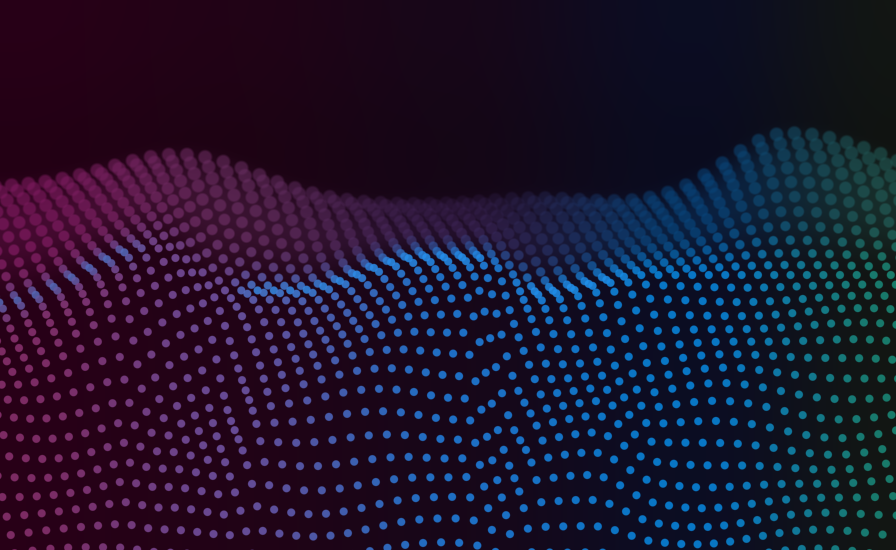
Reproduce this background procedurally as a WebGL 2 fragment shader.

```glsl
#version 300 es
precision highp float;
// Rolling landscape of glowing dots, shading from magenta through blue to green.

#define COLUMNS 52.0
#define FRONT_ROWS 18
#define REAR_ROWS 11
#define ROW_SHEAR -0.28
#define NEAR_RADIUS 0.0073
#define FAR_RADIUS 0.0122
#define WAVE_HEIGHT 0.036
#define HAZE 0.36

uniform vec2 u_resolution;
out vec4 outColor;

float bump(float x, float center, float width) {
  float d = (x - center) / width;
  return exp(-d * d);
}

// Blend five colours along x.
vec3 ramp(float x, vec3 a, vec3 b, vec3 c, vec3 d, vec3 e) {
  vec3 col = mix(a, b, smoothstep(0.02, 0.28, x));
  col = mix(col, c, smoothstep(0.24, 0.52, x));
  col = mix(col, d, smoothstep(0.50, 0.76, x));
  return mix(col, e, smoothstep(0.78, 1.0, x));
}

vec3 backdrop(vec2 uv) {
  vec3 col = ramp(uv.x, vec3(0.155, 0.0, 0.09), vec3(0.13, 0.01, 0.085),
                  vec3(0.09, 0.025, 0.095), vec3(0.045, 0.05, 0.135),
                  vec3(0.07, 0.085, 0.075));
  return col * (1.0 - 0.12 * bump(uv.y, 0.72, 0.15));
}

vec3 nearColor(float x) {
  return ramp(x, vec3(0.53, 0.19, 0.43), vec3(0.44, 0.33, 0.65),
              vec3(0.12, 0.49, 0.86), vec3(0.03, 0.52, 0.86),
              vec3(0.10, 0.53, 0.46));
}

vec3 farColor(float x) {
  return ramp(x, vec3(0.49, 0.10, 0.37), vec3(0.41, 0.18, 0.38),
              vec3(0.24, 0.14, 0.34), vec3(0.03, 0.26, 0.47),
              vec3(0.13, 0.35, 0.33));
}

// Outline of the distant hills.
float skyline(float x) {
  return 0.628 + 0.03 * (1.0 - smoothstep(0.0, 0.35, x))
       + 0.08 * bump(x, 0.21, 0.12) + 0.012 * bump(x, 0.60, 0.08)
       + 0.13 * bump(x, 0.88, 0.10) + 0.05 * smoothstep(0.88, 1.0, x);
}

// Fold where the near slope meets the rear slope.
float crest(float x) {
  return 0.450 + 0.100 * smoothstep(0.0, 0.17, x)
       - 0.078 * smoothstep(0.17, 0.25, x)
       + 0.060 * smoothstep(0.33, 0.47, x)
       - 0.062 * smoothstep(0.53, 0.60, x)
       + 0.030 * smoothstep(0.60, 0.72, x);
}

// Stretches of the fold that catch the light.
float crestLight(float x) {
  float left = 0.7 * (1.0 - smoothstep(0.13, 0.18, x));
  float middle = smoothstep(0.25, 0.29, x) * (1.0 - smoothstep(0.52, 0.56, x));
  float right = smoothstep(0.565, 0.60, x) * (1.0 - smoothstep(0.66, 0.73, x));
  return left + middle + right;
}

void main() {
  vec2 uv = gl_FragCoord.xy / u_resolution;
  vec2 scale = vec2(u_resolution.x / u_resolution.y, 1.0);
  float pixel = 1.0 / u_resolution.y;
  vec3 col = backdrop(uv);

  // Soft haze over the rear slope
  float fold = crest(uv.x), top = skyline(uv.x);
  float haze = smoothstep(fold - 0.01, mix(fold, top, 0.6), uv.y)
             * (1.0 - smoothstep(top - 0.07, top + 0.03, uv.y));
  col = mix(col, farColor(uv.x), HAZE * haze);

  // Dots, painted from the farthest row to the nearest
  for (int j = FRONT_ROWS + REAR_ROWS; j >= 0; j--) {
    float row = float(j);
    float behind = row - float(FRONT_ROWS);
    float u = min(row / float(FRONT_ROWS), 1.0);
    float v = max(behind, 0.0) / float(REAR_ROWS);
    float shift = ROW_SHEAR * row;
    float nearest = floor(uv.x * COLUMNS - shift + 0.5);
    for (int k = -1; k <= 1; k++) {
      float a = (nearest + float(k) + shift) / COLUMNS;
      float x = a + 0.005 * sin(11.0 * a + 0.35 * row);
      float lit = crestLight(x), c = crest(x);
      float rise = 1.0 - pow(1.0 - u, 1.15 + 0.35 * lit);
      float wave = sin(16.0 * x - 9.0 * u) + 0.5 * sin(29.0 * x + 6.0 * u);
      float y = mix(-0.045, c, rise) + WAVE_HEIGHT * wave * (u + 0.2) * (1.0 - u);
      float climb = mix(v, smoothstep(0.0, 1.0, v), 0.3 + 0.4 * min(lit, 1.0));
      y += (skyline(x) - c) * climb;

      float radius = mix(NEAR_RADIUS, FAR_RADIUS, smoothstep(0.0, 0.9, v));
      float blur = pixel * 0.8 + 0.0015 * v;
      float d = length((uv - vec2(x, y)) * scale) - radius;
      float alpha = 1.0 - smoothstep(-blur, blur, d);

      float glow = lit * exp(-0.35 * behind * behind);
      vec3 dotColor = mix(nearColor(x), farColor(x), smoothstep(0.0, 0.5, v));
      dotColor = mix(dotColor, vec3(0.15, 0.58, 0.94), 0.75 * glow);
      float fade = 0.35 * bump(x, 0.52, 0.15) + 0.3;
      col = mix(col, dotColor, alpha * (0.88 - fade * smoothstep(0.0, 1.0, v)));
    }
  }
  outColor = vec4(col, 1.0);
}
```
